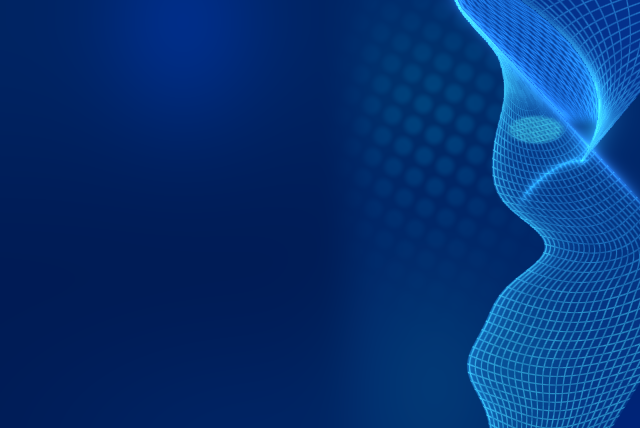
Give the GLSL for this background, as a Shadertoy shader.

```glsl
// Twisting ribbon of glowing cyan mesh on the right of a deep navy backdrop with soft dots.

float hash(vec2 c) {
    vec3 q = fract(c.xyx * 0.1031);
    q += dot(q, q.yzx + 33.33);
    return fract((q.x + q.y) * q.z);
}

// Gaussian bump, one at the centre
float bump(float x, float centre, float width) {
    float d = (x - centre) / width;
    return exp(-d * d);
}

float blob(vec2 p, vec2 centre, vec2 size) {
    vec2 d = (p - centre) / size;
    return exp(-dot(d, d));
}

float softMin(float a, float b, float k) {
    float h = max(k - abs(a - b), 0.0) / k;
    return min(a, b) - h * h * k * 0.25;
}

// Antialiased grid lines; crowded lines blend to their average
float weave(vec2 g) {
    vec2 px = max(fwidth(g), 1e-4);
    float halfWidth = max(0.5, 0.0013 * iResolution.y);
    vec2 line = clamp(halfWidth + 0.5 - abs(fract(g) - 0.5) / px, 0.0, 1.0);
    line = mix(line, min(2.0 * halfWidth * px, 1.0), smoothstep(0.3, 0.8, px));
    return max(line.x, line.y) * (0.7 + 0.3 * hash(floor(g)));
}

// Coverage of the span between two vertical curves
float span(float x, float left, float right) {
    float aa = 1.0 / iResolution.y;
    return smoothstep(-aa, aa, x - left) * smoothstep(-aa, aa, right - x);
}

float ribbonLeft(float y) {
    return 1.15 + 0.125 * bump(y, 0.424, 0.085) - 0.056 * bump(y, 0.145, 0.09)
         + 0.03 * bump(y, 0.79, 0.1) - 0.09 * smoothstep(0.85, 1.02, y);
}

float ribbonRight(float y) {
    float diagonal = 1.5 - 0.93 * (y - 0.53);
    return softMin(softMin(diagonal, 1.6, 0.08), 1.432 + 0.62 * y, 0.1);
}

vec3 backdrop(vec2 p) {
    vec3 col = mix(vec3(0.0, 0.105, 0.33), vec3(0.0, 0.14, 0.385), smoothstep(0.3, 0.95, p.y));
    col += vec3(0.0, 0.035, 0.06) * blob(p, vec2(0.6, -0.05), vec2(0.5, 0.28));
    col = mix(col, vec3(0.0, 0.18, 0.54), 0.95 * blob(p, vec2(0.43, 0.95), vec2(0.19, 0.24)));
    float panel = smoothstep(0.74, 0.9, p.x);
    col = mix(col, vec3(0.0, 0.16, 0.43), 0.7 * panel);
    col = mix(col, vec3(0.01, 0.25, 0.48), 0.7 * blob(p, vec2(1.02, 0.1), vec2(0.2, 0.3)));
    col = mix(col, vec3(0.0, 0.23, 0.45), 0.8 * panel * blob(p, vec2(1.0, 0.8), vec2(0.24, 0.22)));
    col = mix(col, vec3(0.0, 0.14, 0.5), 0.7 * blob(p, vec2(1.5, 0.0), vec2(0.2)));

    // Out-of-focus lattice of dots
    vec2 cell = mat2(0.9, 0.43, -0.43, 0.9) * p / 0.054;
    float dots = 1.0 - smoothstep(0.2, 0.56, length(fract(cell) - 0.5));
    float area = panel * blob(p, vec2(1.03, 0.7), vec2(0.19, 0.24));
    return col + area * (dots - 0.4) * vec3(0.0, 0.085, 0.085);
}

void mainImage(out vec4 fragColor, in vec2 fragCoord) {
    vec2 p = (fragCoord - vec2(0.5 * iResolution.x, 0.0)) / iResolution.y + vec2(0.75, 0.0);
    vec3 cyan = vec3(0.26, 0.82, 0.93);
    vec3 col = backdrop(p);
    float left = ribbonLeft(p.y);
    float right = max(ribbonRight(p.y), left + 0.008);
    float fold = 1.4 - 2.8 * (p.y - 0.745) * (p.y - 0.745);
    float outer = 1.367 + 0.83 * (p.y - 0.625);
    float lower = smoothstep(0.5, 0.2, p.y + 0.0) ;

    // Rear sheet, faint strands falling towards the fold
    float across = clamp((p.x - right) / max(fold - right, 0.02), 0.0, 1.0);
    float cover = span(p.x, right, fold) * smoothstep(0.7, 0.74, p.y);
    col = mix(col, vec3(0.03, 0.23, 0.6), 0.8 * cover);
    col += cover * vec3(0.1, 0.3, 0.4) * weave(vec2(across * 16.0, (p.y + 0.25 * across) * 38.0));

    // Main ribbon, narrow at the waist and wide at the belly
    across = clamp((p.x - left) / (right - left), 0.0, 1.0);
    cover = span(p.x, left, right);
    float rows = p.y + 0.05 * sin(3.1 * across) - 0.07 * across * bump(p.y, 0.45, 0.16);
    float mesh = weave(vec2(pow(across, 0.9) * 25.0, rows * 50.0));
    float rim = exp(-35.0 * abs(p.x - left));
    col = mix(col, vec3(0.02, 0.22, 0.54), 0.75 * cover);
    col = mix(col, vec3(0.04, 0.4, 0.65), 0.5 * cover * blob(p, vec2(1.2, 0.15), vec2(0.13, 0.2)));
    col = mix(col, mix(vec3(0.13, 0.5, 0.82), cyan, max(rim, 0.65 * lower)), 0.75 * mesh * cover);
    col += cover * cyan * 0.22 * rim;
    col += vec3(0.12, 0.27, 0.42) * exp(-65.0 * abs(p.x - right)) * smoothstep(0.45, 0.6, p.y);

    // Bright patch where the layers overlap
    float patchGlow = 1.0 - smoothstep(0.75, 1.1, length((p - vec2(1.254, 0.697)) / vec2(0.068, 0.034)));
    col = mix(col, cyan, patchGlow * (0.3 + 0.45 * weave(vec2(p.x + p.y, p.y - 0.2 * p.x) * 85.0)));

    // Front sheet, strands crowding at the fold
    across = clamp((p.x - fold) / max(outer - fold, 0.01), 0.0, 1.0);
    cover = span(p.x, fold, outer) * smoothstep(0.61, 0.63, p.y);
    mesh = weave(vec2(sqrt(across) * 17.0, (p.y - 0.15 * across) * 46.0));
    float crease = exp(-38.0 * abs(p.x - fold)) * bump(p.y, 0.73, 0.15);
    col = mix(col, vec3(0.02, 0.2, 0.58), 0.8 * cover);
    col = mix(col, mix(vec3(0.16, 0.54, 0.85), cyan, crease), 0.75 * mesh * cover);
    col += cyan * crease * 0.5 * smoothstep(0.6, 0.66, p.y);

    // Lip curling from the fold back to the left rim
    float d = 1.367 - p.x;
    float slope = sqrt(1.0 + 70.0 * d * d);
    float lip = exp(-120.0 * abs(p.y - 0.625 + 4.2 * d * d) / slope);
    col += cyan * 0.5 * lip * smoothstep(1.2, 1.25, p.x) * (1.0 - smoothstep(1.36, 1.39, p.x));

    fragColor = vec4(clamp(col, 0.0, 1.0), 1.0);
}
```
